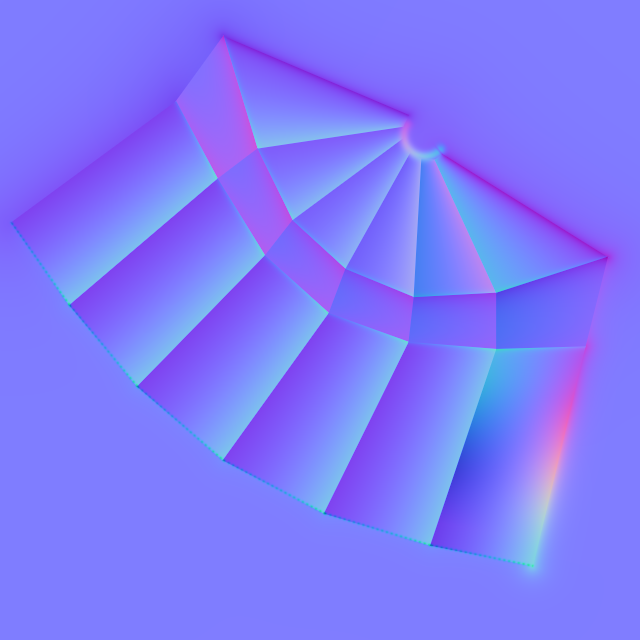
This texture map is drawn by a Shadertoy shader. Its source:

```glsl
// Tangent-space normal map of a folded half-fan canopy with a small round hub.
#define PANELS 6
#define SEAM_WIDTH 0.0035
#define RIM_WIDTH 0.014
#define SHADE_WIDTH 0.06
#define HUB_CENTER vec2(0.664, 0.788)
#define HUB_RADIUS 0.0365
#define DASHES_PER_UNIT 130.0

// Corner rings, counterclockwise from the upper left.
const vec2 HUB[7] = vec2[7](vec2(.638,.820), vec2(.629,.801), vec2(.630,.783),
    vec2(.641,.760), vec2(.659,.751), vec2(.680,.750), vec2(.691,.759));
const vec2 INNER[7] = vec2[7](vec2(.349,.943), vec2(.402,.767), vec2(.457,.655),
    vec2(.540,.579), vec2(.647,.535), vec2(.776,.542), vec2(.949,.598));
const vec2 MIDDLE[7] = vec2[7](vec2(.275,.841), vec2(.340,.720), vec2(.414,.600),
    vec2(.514,.510), vec2(.639,.465), vec2(.776,.454), vec2(.914,.458));
const vec2 OUTER[7] = vec2[7](vec2(.018,.652), vec2(.109,.523), vec2(.215,.396),
    vec2(.349,.281), vec2(.507,.198), vec2(.673,.148), vec2(.832,.116));

// Surface tilt at both sides of each cap panel.
const vec2 CAP_START[6] = vec2[6](vec2(0,-.35), vec2(0,-.28), vec2(-.05,-.25),
    vec2(-.1,-.25), vec2(-.45,0), vec2(-.3,.42));
const vec2 CAP_END[6] = vec2[6](vec2(.05,.52), vec2(.05,.46), vec2(.1,.4),
    vec2(.3,.32), vec2(.5,.05), vec2(.1,-.4));

float lineDist(vec2 p, vec2 a, vec2 b) {
    vec2 e = normalize(b - a), q = p - a;
    return e.x * q.y - e.y * q.x;
}

// Returns distance to a segment and the position along it.
vec2 segment(vec2 p, vec2 a, vec2 b) {
    vec2 e = b - a;
    float t = clamp(dot(p - a, e) / dot(e, e), 0.0, 1.0);
    return vec2(length(p - a - e * t), t);
}

float glow(vec2 p, vec2 a, vec2 b, float width) {
    return exp(-segment(p, a, b).x / width);
}

// Returns u across, v outward, inside distance and radial depth of a quad.
vec4 panel(vec2 p, vec2 a0, vec2 a1, vec2 b0, vec2 b1) {
    float left = lineDist(p, a0, b0), right = -lineDist(p, a1, b1);
    float near = -lineDist(p, a0, a1), far = lineDist(p, b0, b1);
    float inside = min(min(left, right), min(near, far));
    vec2 uv = vec2(left / max(left + right, 1e-4), near / max(near + far, 1e-4));
    return vec4(clamp(uv, 0.0, 1.0), inside, max(near + far, 1e-4));
}

vec2 foldTilt(float u, vec2 start, vec2 end) {
    return start * pow(1.0 - u, 1.5) + end * pow(u, 2.5);
}

// Tilt along the two sides of the twisted last panel.
vec2 twistStart(float v) {
    return vec2(-.15 - .5 * sin(3.1416 * min(v + .12, 1.0)),
                mix(.4, -.52, smoothstep(.1, .65, v)));
}

vec2 twistEnd(float v) {
    return vec2(mix(.4, .85, smoothstep(0.0, .4, v)) * (1.0 - smoothstep(.5, 1.0, v)),
                mix(-.35, .65, smoothstep(.2, .8, v)));
}

void mainImage(out vec4 fragColor, in vec2 fragCoord) {
    vec2 p = fragCoord / iResolution.xy;
    float px = 1.0 / iResolution.y;

    // Soft shading on the ground around the fan
    vec2 tilt = vec2(0.0, -.02);
    tilt += vec2(0.0, -.32) * glow(p, MIDDLE[0], OUTER[0], SHADE_WIDTH);
    tilt += vec2(-.08, -.06) * glow(p, INNER[0], MIDDLE[0], SHADE_WIDTH);
    tilt += vec2(0.0, -.16) * glow(p, HUB[0], INNER[0], SHADE_WIDTH);
    tilt += vec2(.05, -.22) * glow(p, HUB[6], INNER[6], SHADE_WIDTH);
    tilt += vec2(.2, -.1) * glow(p, INNER[6], MIDDLE[6], RIM_WIDTH);
    vec2 side = segment(p, MIDDLE[6], OUTER[6]);
    tilt += twistEnd(side.y) * exp(-side.x / RIM_WIDTH);

    for (int i = 0; i < PANELS; i++) {
        float f = float(i) / 5.0;
        tilt += vec2(-.04, .07) * glow(p, OUTER[i], OUTER[i + 1], RIM_WIDTH);

        // Triangular caps around the hub
        vec4 c = panel(p, HUB[i], HUB[i + 1], INNER[i], INNER[i + 1]);
        vec2 n = foldTilt(c.x, CAP_START[i], CAP_END[i]);
        n += vec2(-.3, .4) * exp(-(1.0 - c.y) * c.w / SEAM_WIDTH);
        tilt = mix(tilt, n, clamp(c.z / px + 1.0, 0.0, 1.0));

        // Narrow band with pink creases
        c = panel(p, INNER[i], INNER[i + 1], MIDDLE[i], MIDDLE[i + 1]);
        n = mix(vec2(-.02 - .4 * f, -.1), vec2(.22 - .2 * f, -.16), c.x);
        n += mix(vec2(.4, -.2), vec2(.08, -.4), f) * exp(-c.y * c.w / .02);
        n += vec2(.28, -.14) * (1.0 - .6 * f) * exp(-(1.0 - c.y) * c.w / .02);
        tilt = mix(tilt, n, clamp(c.z / px + 1.0, 0.0, 1.0));

        // Long outer panels, the last one twisted
        c = panel(p, MIDDLE[i], MIDDLE[i + 1], OUTER[i], OUTER[i + 1]);
        n = foldTilt(c.x, vec2(0.0, -.48), vec2(-.02, .52));
        if (i == PANELS - 1) n = foldTilt(c.x, twistStart(c.y), twistEnd(c.y));
        n += vec2(-.2, .3) * exp(-c.y * c.w / SEAM_WIDTH);
        tilt = mix(tilt, n, clamp(c.z / px + 1.0, 0.0, 1.0));
    }

    // Straight rims and dashed hem
    tilt += vec2(.02, -.36) * glow(p, HUB[0], INNER[0], RIM_WIDTH * .6);
    tilt += vec2(.1, -.36) * glow(p, HUB[6], INNER[6], RIM_WIDTH * .6);
    for (int i = 0; i < PANELS; i++) {
        vec2 hem = segment(p, OUTER[i], OUTER[i + 1]);
        float along = hem.y * length(OUTER[i + 1] - OUTER[i]);
        float dash = .65 + .35 * sin(6.2832 * along * DASHES_PER_UNIT);
        tilt += vec2(-.65, .25) * dash * exp(-pow(hem.x / .0022, 2.0));
    }

    // Concave half ring at the hub
    vec2 q = p - HUB_CENTER;
    float r = length(q);
    float lower = smoothstep(-.004, .004, -lineDist(p, HUB[6], HUB[0]));
    lower = max(lower, smoothstep(-.004, .004, lineDist(p, HUB[6], HUB[0])));
    lower *= smoothstep(.012, -.004, dot(q, normalize(vec2(.75, 1.0))));
    float wall = exp(-pow((r - HUB_RADIUS + .004) / .008, 2.0));
    tilt = mix(tilt, -q / max(r, .001) * .5, wall * lower);

    // Encode the tilt as a unit normal
    tilt *= min(1.0, .92 / max(length(tilt), .001));
    vec3 normal = vec3(tilt, sqrt(1.0 - dot(tilt, tilt)));
    fragColor = vec4(.5 + .5 * normal, 1.0);
}
```
